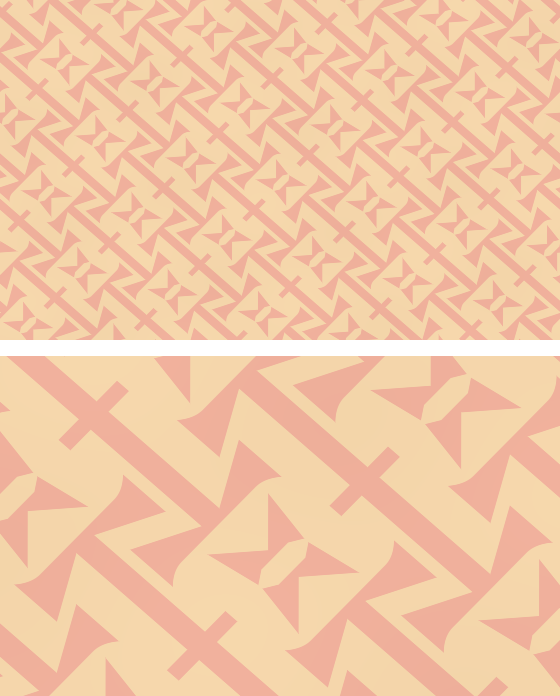
Top: the whole. Bottom: its middle third, enlarged.
Give the GLSL for this pattern, as a WebGL 2 fragment shader.

```glsl
#version 300 es
precision highp float;
// Diagonal lattice of flared I-beams with a small crossbar, and split bow ties
// between them. A skewed integer lattice (31 cells per canvas) makes it tile;
// each motif is a union of half-plane distances folded by symmetry.
uniform vec2 u_resolution;
out vec4 outColor;

const float TAU = 6.2831853;
const vec2 CELL = vec2(103.0, 110.0); // row step along a beam, spacing across beams

// Long bar, short crossbar and the flared caps at both ends.
float beam(vec2 q) {
    float bar = max(q.y - 6.2, q.x - 70.0);
    float crossbar = max(q.x - 3.6, q.y - 20.0);
    float hornEdge = min(66.5, 51.5 + (37.0 - q.y) * 0.48);
    float flare = max(0.0, q.y - 25.0);
    float outerEdge = 71.5 + 0.035 * flare * flare;
    float cap = max(max(hornEdge - q.x, q.x - outerEdge) * 0.9, q.y - 37.0);
    return min(min(bar, crossbar), cap);
}

// Two notched wings facing each other across a leaf-shaped gap.
float bowTie(vec2 q) {
    float notchEdge = 9.0 + 0.84 * q.y;
    float gapEdge = 0.7 + 4.0 * clamp((16.0 - q.y) / 7.0, 0.0, 1.0);
    float wing = max((q.x - notchEdge) * 0.76, (gapEdge - q.x) * 0.87);
    return max(wing, q.y - 15.5 - 0.2 * q.x);
}

// Nearest motif over three neighbouring rows, each shifted by half a cell.
float pattern(vec2 p) {
    float nearestRow = round(p.x / CELL.x);
    float d = 1e3;
    for (float k = -1.0; k <= 1.0; k++) {
        float row = nearestRow + k;
        float along = p.x - row * CELL.x;
        // Each beam is turned a little steeper than its row of the lattice.
        float across = p.y / CELL.y + 0.5 * row + 0.06 * along / CELL.y;
        across = (across - round(across)) * CELL.y;
        vec2 q = abs(vec2(along, across));
        d = min(d, beam(q));
        d = min(d, bowTie(vec2(q.x, abs(q.y - 0.5 * CELL.y))));
    }
    return d;
}

void main() {
    vec2 uv = gl_FragCoord.xy / u_resolution;

    // Whole-number lattice steps across the width and down the height.
    vec2 c = vec2(uv.x, 1.0 - uv.y) - vec2(0.5504, 0.4562);
    float i = 7.0 * c.x - 2.0 * c.y;
    float j = 5.0 * c.x + 3.0 * c.y;
    float d = pattern(CELL * vec2(j, i - 0.5 * j)) + 0.2;

    // Edge softness: about half a pixel in motif units.
    float soft = 0.55 * 768.0 / u_resolution.x;
    float ink = 1.0 - smoothstep(-soft, soft, d);

    // Flat inks with a faint wrapping unevenness of tone.
    vec3 cream = vec3(0.96, 0.84, 0.67);
    vec3 salmon = vec3(0.94, 0.69, 0.61);
    float tone = sin(TAU * (uv.x + 2.0 * uv.y)) * cos(TAU * (3.0 * uv.x - uv.y));
    vec3 color = mix(cream, salmon, ink) + 0.006 * tone;
    outColor = vec4(color, 1.0);
}
```
